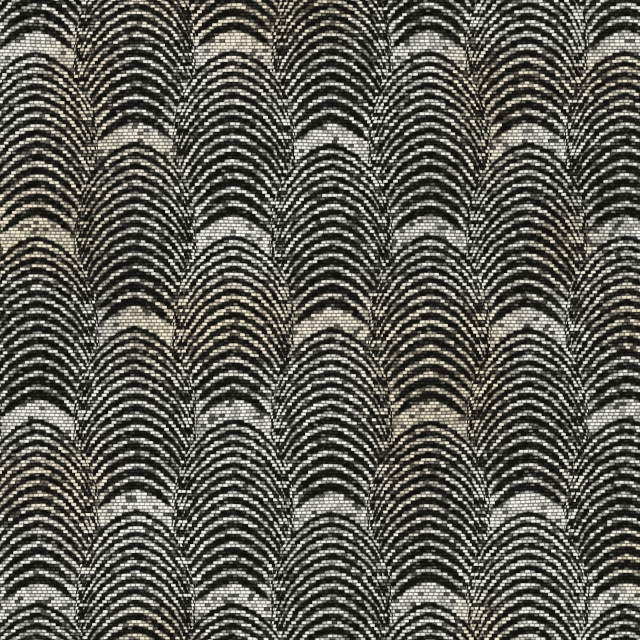
Give the GLSL for this texture, as a Shadertoy shader.

```glsl
#define PITCH vec2(0.153, 0.2873)    // column spacing, repeat down a column
#define FIRST_CREST vec2(0.0586, 0.076)
#define HALF_WIDTH 0.095             // half width of one scale
#define ARCH_DROP 0.128              // fall of an arch from crest to side
#define PEAK_DROP 0.014              // extra fall that points the crest
#define STRIPES 15.0
#define WEAVE vec2(125.0, 192.0)     // stitches across and down
#define WOBBLE 0.005
#define INK vec3(0.045, 0.045, 0.03)
#define YARN vec3(0.95, 0.95, 0.91)
#define WARM_TINT vec3(1.0, 0.955, 0.89)
#define SAMPLES 3

float hash(vec2 p) {
    vec3 q = fract(p.xyx * vec3(0.1031, 0.1030, 0.0973));
    q += dot(q, q.yzx + 33.33);
    return fract((q.x + q.y) * q.z);
}

float noise(vec2 p) {
    vec2 i = floor(p), f = fract(p);
    f = f * f * (3.0 - 2.0 * f);
    return mix(mix(hash(i), hash(i + vec2(1, 0)), f.x),
               mix(hash(i + vec2(0, 1)), hash(i + vec2(1, 1)), f.x), f.y);
}

// 1 on pale arches, 0 on dark ones; p.y runs downwards
float scaleStripes(vec2 p) {
    float leftColumn = floor((p.x - FIRST_CREST.x) / PITCH.x);
    float nearest = 1e3, along = 0.0, side = 0.0, shade = 0.0;

    // Of the two overlapping columns, the scale with the lower crest is in front
    for (int i = 0; i < 2; i++) {
        float column = leftColumn + float(i);
        float u = abs(p.x - FIRST_CREST.x - column * PITCH.x) / HALF_WIDTH;
        if (u >= 1.0) continue;
        float drop = ARCH_DROP * (1.0 - sqrt(1.0 - u * u)) + PEAK_DROP * u;
        float y = p.y - FIRST_CREST.y - 0.5 * PITCH.y * mod(column, 2.0) - drop;
        float below = mod(y, PITCH.y);
        if (below + drop < nearest) {
            nearest = below + drop;
            along = below / PITCH.y;
            side = u;
            shade = hash(vec2(column, floor(y / PITCH.y)) + 20.0) - 0.5;
        }
    }

    // Arches widen and thicken downwards, and the lowest ones taper off
    float phase = STRIPES * along * (1.2 - 0.2 * along);
    float darkWidth = mix(0.5, 0.68, along) + 0.06 * shade;
    darkWidth -= 0.6 * smoothstep(0.42, 0.68, side) * smoothstep(0.6, 0.9, along);
    float pale = smoothstep(-0.09, 0.09, abs(fract(phase) - 0.5) - 0.5 * darkWidth);
    return max(pale, step(STRIPES - 1.0, phase));
}

vec3 fabric(vec2 p) {
    // Uneven cloth
    p += WOBBLE * (vec2(noise(p * 9.0), noise(p * 9.0 + 40.0)) - 0.5);

    // Staggered stitches
    vec2 grid = p * WEAVE;
    float row = floor(grid.y);
    grid.x += 0.5 * mod(row, 2.0) + 0.5 * hash(vec2(row, 7.0));
    vec2 cell = floor(grid), offset = fract(grid) - 0.5;
    float random = hash(cell + 3.0), fleck = hash(cell + 91.0);
    vec2 inset = 0.5 - abs(offset);
    float bump = smoothstep(0.0, 0.35, inset.y) * smoothstep(-0.1, 0.3, inset.x);

    // Arch edges follow the stitches in part
    float pale = scaleStripes(p - 0.55 * offset / WEAVE);

    // Yarn tones, with stray stitches in both colours
    float paleTone = (0.42 + 0.58 * bump) * (0.76 + 0.5 * random);
    paleTone *= 1.0 - 0.65 * step(0.91, fleck);
    float darkTone = 0.02 + bump * (0.16 * random + 0.35 * step(0.92, fleck));
    float wear = 0.9 + 0.22 * noise(p * 6.0 + 12.0);
    float tone = clamp(mix(darkTone, paleTone, pale) * wear, 0.0, 1.0);

    vec3 tint = mix(vec3(1), WARM_TINT, smoothstep(0.45, 0.9, noise(p * 8.0 + 60.0)));
    return mix(INK, YARN * tint, tone);
}

void mainImage(out vec4 fragColor, in vec2 fragCoord) {
    vec3 sum = vec3(0);
    // Supersampling smooths arches and stitches
    for (int j = 0; j < SAMPLES; j++)
        for (int i = 0; i < SAMPLES; i++) {
            vec2 jitter = (vec2(i, j) + 0.5) / float(SAMPLES) - 0.5;
            vec2 uv = (fragCoord + jitter) / iResolution.xy;
            sum += fabric(vec2(uv.x, 1.0 - uv.y));
        }
    fragColor = vec4(sum / float(SAMPLES * SAMPLES), 1.0);
}
```
